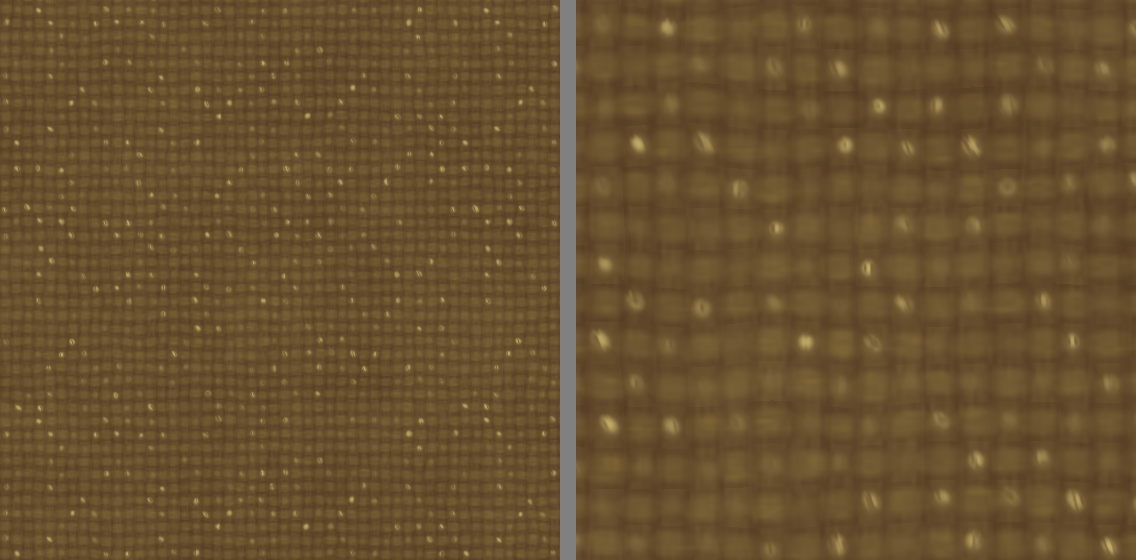
Left: the whole. Right: its middle third, enlarged.
Reproduce this texture procedurally as a WebGL 2 fragment shader.

```glsl
#version 300 es
precision highp float;
// Brown plain-weave cloth with raised knots and scattered golden flecks.

uniform vec2 u_resolution;
out vec4 fragColor;

float hash(vec2 p) {
  vec3 q = fract(vec3(p.xyx) * 0.1031);
  q += dot(q, q.yzx + 33.33);
  return fract((q.x + q.y) * q.z);
}

float valueNoise(vec2 p) {
  vec2 i = floor(p), f = fract(p);
  f = f * f * (3.0 - 2.0 * f);
  return mix(mix(hash(i), hash(i + vec2(1, 0)), f.x),
             mix(hash(i + vec2(0, 1)), hash(i + vec2(1, 1)), f.x), f.y);
}

// Soft-edged ellipse: 1 at the centre, 0 outside
float softEllipse(vec2 p, vec2 radius, float inner) {
  return 1.0 - smoothstep(inner, 1.0, length(p / radius));
}

void main() {
  vec2 uv = gl_FragCoord.xy / u_resolution;

  // Thread grid, rows counted downwards, slightly uneven
  vec2 grid = vec2(uv.x * 50.0, (1.0 - uv.y) * 42.25 - 0.27);
  vec2 wobble = vec2(valueNoise(grid * vec2(0.5, 0.4) + 17.0),
                     valueNoise(grid * vec2(0.4, 0.5) + 71.0)) - 0.5;
  vec2 thread = grid + wobble * vec2(0.30, 0.26);

  // The cloth swatch repeats every 40 by 31 threads
  vec2 cell = mod(floor(thread), vec2(40, 31));
  vec2 local = fract(thread) - 0.5;
  float isKnot = mod(cell.x + cell.y, 2.0);
  float strength = hash(cell + 5.0);

  // Weft pads swell over the warp and thin out beside the knots
  float swell = 0.5 + (0.5 - isKnot) * cos(3.14159 * local.x);
  float halfWidth = mix(0.24, 0.38, swell) + 0.06 * (hash(cell + 61.0) - 0.5);
  float weft = 1.0 - smoothstep(halfWidth - 0.20, halfWidth + 0.14, abs(local.y));
  float warp = 1.0 - smoothstep(0.20, 0.48, abs(local.x));

  vec3 shadow = vec3(0.366, 0.268, 0.158);
  vec3 yarn = vec3(0.442, 0.349, 0.196);
  vec3 knotTone = vec3(0.505, 0.415, 0.240);
  vec3 gold = vec3(0.76, 0.67, 0.40);

  float cover = weft * mix(0.50, 1.0, swell) * mix(0.66, 1.0, warp);
  cover = max(cover, 0.40 * warp * mix(0.5, 1.0, isKnot));
  vec3 color = mix(shadow, yarn, cover);

  // Threads and cells differ a little in tone
  float tone = hash(vec2(cell.x, 401.0)) + hash(vec2(503.0, cell.y)) + hash(cell + 29.0) - 1.5;
  color += tone * vec3(0.012, 0.012, 0.007);

  // Fibres along both directions, broad shading and stray strands
  float weftFibre = valueNoise(grid * vec2(2.4, 7.0)) - 0.5;
  float warpFibre = valueNoise(grid * vec2(7.0, 2.2) + 31.0) - 0.5;
  float cloud = valueNoise(grid * vec2(0.18, 0.25) + 9.0) - 0.5;
  color += mix(warpFibre, weftFibre, 0.65 * cover) * vec3(0.042, 0.039, 0.022);
  color += cloud * vec3(0.022, 0.021, 0.013);
  float strand = smoothstep(0.66, 0.95, valueNoise(grid * vec2(1.3, 5.0) + 43.0));
  color += strand * cover * vec3(0.026, 0.026, 0.002);

  // Rounded warp knots, each with its own strength
  vec2 shift = vec2(hash(cell + 83.0), hash(cell + 137.0)) - 0.5;
  vec2 knotPos = local - shift * vec2(0.18, 0.12);
  float knot = isKnot * softEllipse(knotPos, vec2(0.44, 0.42), 0.20);
  color = mix(color, knotTone, knot * mix(0.22, 0.85, strength));

  // Ragged golden flecks: a few short fibres on the brighter knots
  float slant = 0.25 + 0.7 * (hash(cell + 211.0) - 0.5);
  vec2 fleckPos = knotPos + vec2(-knotPos.y * slant, 0.05);
  vec2 fleckSize = vec2(0.27, 0.25) + 0.10 * hash(cell + 307.0);
  float fleck = isKnot * softEllipse(fleckPos, fleckSize, 0.10);
  float hairs = valueNoise(vec2(fleckPos.x * 9.0, fleckPos.y * 3.5) + cell * 7.0);
  float shine = 0.15 * strength + 0.85 * smoothstep(0.45, 1.0, strength);
  color = mix(color, gold, fleck * shine * smoothstep(0.05, 0.75, hairs));

  fragColor = vec4(color, 1.0);
}
```
